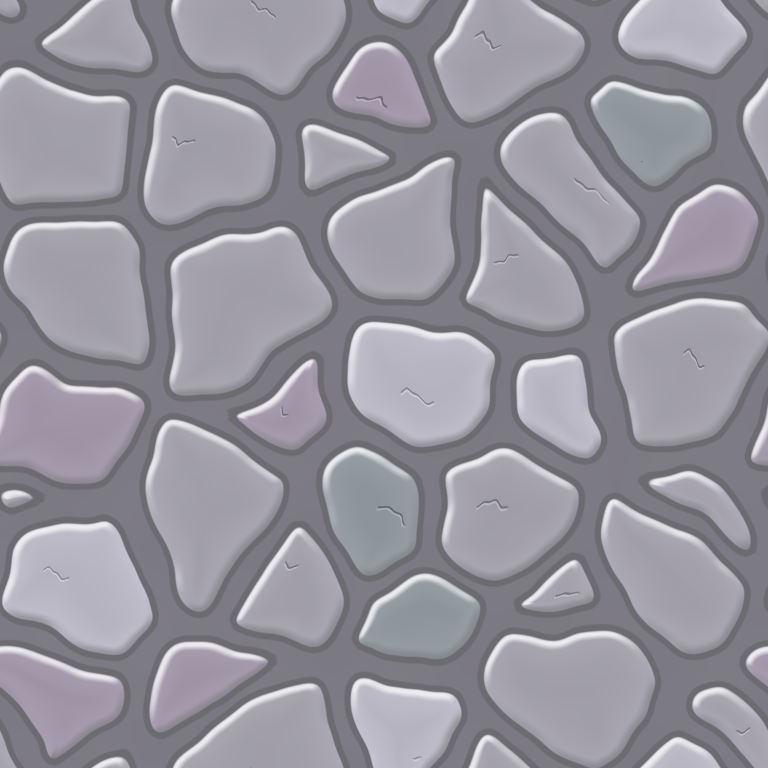
Reproduce this texture procedurally as a Shadertoy shader.

```glsl
const vec2 GRID = vec2(5.0, 7.0);

struct Stone {
    float depth;  // rounded distance to the cell border
    vec2 id;      // wrapped cell of the owner
    vec2 local;   // offset from the owner's seed
};

vec2 hash2(vec2 c) {
    vec3 q = fract(c.xyx * vec3(0.1031, 0.1030, 0.0973));
    q += dot(q, q.yzx + 33.33);
    return fract((q.xx + q.yz) * q.zy);
}

// Gradient noise that wraps after 'period' cells
float cornerSlope(vec2 cell, vec2 offset, float period) {
    float angle = 6.2832 * hash2(mod(cell, period) + 17.0 + period).x;
    return dot(vec2(cos(angle), sin(angle)), offset);
}

float gradientNoise(vec2 p, float period) {
    p *= period;
    vec2 i = floor(p), f = fract(p), o = vec2(0.0, 1.0);
    vec2 u = f * f * f * (f * (f * 6.0 - 15.0) + 10.0);
    return mix(mix(cornerSlope(i, f, period), cornerSlope(i + o.yx, f - o.yx, period), u.x),
               mix(cornerSlope(i + o.xy, f - o.xy, period), cornerSlope(i + 1.0, f - 1.0, period), u.x), u.y);
}

// Seed position and size weight of one cell
vec3 seedOf(vec2 cell) {
    vec2 id = mod(cell, GRID);
    vec2 jitter = 0.78 * (hash2(id + 41.0) - 0.5);
    return vec3((cell + 0.5 + jitter) / GRID, 0.011 * hash2(id + 83.0).x);
}

// Weighted Voronoi cell with wavy, rounded borders
Stone stoneAt(vec2 p) {
    vec2 wave = vec2(gradientNoise(p, 7.0), gradientNoise(p.yx, 8.0));
    vec2 chips = vec2(gradientNoise(p, 19.0), gradientNoise(p.yx, 21.0));
    p += 0.034 * wave + 0.006 * chips;

    vec2 home = floor(p * GRID), owner = home, ownerSeed = p;
    float nearest = 1e3;
    for (int y = -2; y <= 2; y++)
    for (int x = -2; x <= 2; x++) {
        vec2 cell = home + vec2(x, y);
        vec3 seed = seedOf(cell);
        vec2 r = p - seed.xy;
        float power = dot(r, r) - seed.z;
        if (power < nearest) {
            nearest = power;
            owner = cell;
            ownerSeed = seed.xy;
        }
    }

    float sum = 1e-9;
    for (int y = -2; y <= 2; y++)
    for (int x = -2; x <= 2; x++) {
        vec2 cell = home + vec2(x, y);
        if (cell == owner) continue;
        vec3 seed = seedOf(cell);
        vec2 r = p - seed.xy;
        float border = (dot(r, r) - seed.z - nearest) / (2.0 * length(seed.xy - ownerSeed));
        sum += exp(-120.0 * border);
    }
    return Stone(-log(sum) / 120.0, mod(owner, GRID), p - ownerSeed);
}

vec3 stoneColor(float pick) {
    vec3 grey = vec3(0.635, 0.625, 0.665);
    vec3 slate = vec3(0.56, 0.59, 0.61);
    vec3 mauve = vec3(0.625, 0.585, 0.655);
    vec3 pale = vec3(0.72, 0.71, 0.76);
    return pick < 0.17 ? slate : pick < 0.31 ? mauve : pick < 0.49 ? pale : grey;
}

// Short tapered squiggle
float crack(vec2 q, float phase) {
    float taper = 1.0 - q.x * q.x / 0.0004;
    float curve = 0.004 * sin(q.x * 170.0 + phase) + 0.0015 * sin(q.x * 430.0);
    return smoothstep(0.0, 0.3, taper) * (1.0 - smoothstep(0.0004, 0.0022, abs(q.y - curve)));
}

void mainImage(out vec4 fragColor, in vec2 fragCoord) {
    vec2 uv = fragCoord / iResolution.xy;
    float e = 0.002;
    Stone stone = stoneAt(uv);
    vec2 slope = vec2(stoneAt(uv + vec2(e, 0.0)).depth, stoneAt(uv + vec2(0.0, e)).depth) - stone.depth;
    slope /= e;
    float steep = length(slope);
    float inside = (stone.depth - 0.017) / clamp(steep, 0.6, 1.5);
    float lit = dot(-slope / max(steep, 0.3), normalize(vec2(-0.45, 0.9)));

    // Mortar with a dark outline around each stone
    vec3 mortar = vec3(0.487, 0.478, 0.512) + 0.012 * gradientNoise(uv, 9.0);
    mortar = mix(mortar, vec3(0.42, 0.418, 0.44), smoothstep(-0.0095, -0.0065, inside));

    // Stone body, softly lighter towards its rim
    vec2 pick = hash2(stone.id + 127.0);
    vec3 body = stoneColor(pick.x);
    body *= 0.985 + 0.085 * exp(-max(inside, 0.0) / 0.025);

    // Surface cracks with a lit lower lip
    float turn = 1.6 * (pick.y - 0.5);
    vec2 q = mat2(cos(turn), sin(turn), -sin(turn), cos(turn)) * stone.local;
    float shown = step(0.4, pick.y) * smoothstep(0.015, 0.02, inside);
    body += 0.09 * shown * crack(q + vec2(0.0, 0.0028), 40.0 * pick.x);
    body -= 0.17 * shown * crack(q, 40.0 * pick.x);

    // Bevel: bright upper left, shaded lower right
    float shade = (1.0 - smoothstep(0.001, 0.014, inside)) * smoothstep(0.0, 0.9, -lit);
    float shine = smoothstep(-0.001, 0.003, inside) * (1.0 - smoothstep(0.004, 0.013, inside));
    body = mix(body, vec3(0.49, 0.49, 0.51), 0.65 * shade);
    body = mix(body, vec3(0.94, 0.94, 0.95), 0.95 * shine * smoothstep(0.05, 0.85, lit));

    vec3 color = mix(mortar, body, smoothstep(-0.0013, 0.0013, inside));
    fragColor = vec4(color, 1.0);
}
```
